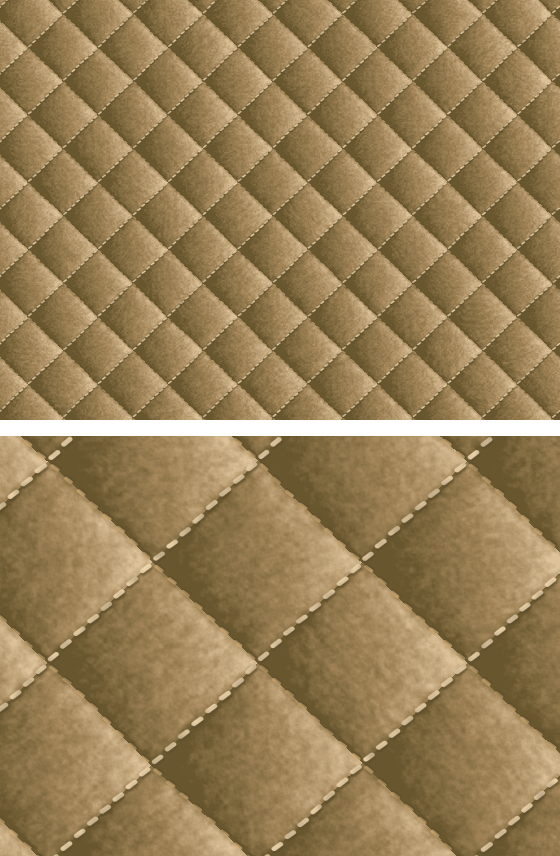
Top: the whole. Bottom: its middle third, enlarged.
This texture is drawn by a WebGL 2 fragment shader. Its source:

```glsl
#version 300 es
precision highp float;
// Quilted tan leather: puffed diamonds, eight across and about six and a quarter
// down, divided by stitched seams. Two diagonal coordinates give the lattice;
// pillow slopes light it, and layered noise adds grain, creases and wear.
uniform vec2 u_resolution;
out vec4 fragColor;

const vec2 PERIOD = vec2(0.1664, 0.1603);   // diamond width and height
const vec2 CROSSING = vec2(0.066, 0.887);   // one seam crossing
const float STITCHES = 8.0;                 // stitches per diamond side
const vec3 SHADOW = vec3(0.46, 0.38, 0.22);
const vec3 TAN = vec3(0.635, 0.52, 0.345);
const vec3 LIGHT = vec3(0.84, 0.73, 0.57);
const vec3 THREAD = vec3(0.88, 0.79, 0.64);

float hash(vec2 p) {
    return fract(sin(dot(p, vec2(127.1, 311.7))) * 43758.5453);
}

float noise(vec2 p) {
    vec2 i = floor(p), f = fract(p);
    f = f * f * (3.0 - 2.0 * f);
    return mix(mix(hash(i), hash(i + vec2(1, 0)), f.x),
               mix(hash(i + vec2(0, 1)), hash(i + vec2(1, 1)), f.x), f.y);
}

// Noise layers, centred on zero
float fbm(vec2 p) {
    float sum = 0.0, weight = 0.5;
    for (int i = 0; i < 4; i++) {
        sum += weight * (noise(p) - 0.5);
        p = mat2(1.6, 1.2, -1.2, 1.6) * p + 7.3;
        weight *= 0.55;
    }
    return sum;
}

// Slope of a puffed profile: gentle in the middle, steep at the seams
float pillowSlope(float x) {
    float s = 2.0 * x;
    return s * (0.58 + 0.42 * s * s);
}

// Coverage of a rounded dash centred on the origin
float dash(vec2 p, float halfLength, float radius, float blur) {
    p.x = max(abs(p.x) - halfLength, 0.0);
    return 1.0 - smoothstep(-blur, blur, length(p) - radius);
}

// Position within the nearest stitch: x along the seam, y across it
vec2 stitchSpace(float along, float across, float side, float density, float tilt) {
    float x = (fract(along * STITCHES) - 0.5) * side / STITCHES;
    float y = (across - round(across)) / density;
    return vec2(x, y + tilt * x);
}

// Leather tone ramp from shadow through tan to highlight
vec3 leather(float tone) {
    vec3 low = mix(SHADOW, TAN, clamp(tone * 2.2, -0.3, 1.0));
    return mix(low, LIGHT, clamp((tone - 0.4545) * 1.83, 0.0, 1.15));
}

void main() {
    vec2 p = gl_FragCoord.xy / u_resolution.y;
    float pixel = 1.0 / u_resolution.y;
    float density = length(1.0 / PERIOD);
    float side = 0.5 * length(PERIOD);

    // Diagonal lattice, with seams that wander slightly
    vec2 wander = vec2(noise(p * 22.0), noise(p * 22.0 + 31.0)) - 0.5;
    vec2 q = (p + 0.0025 * wander - CROSSING) / PERIOD;
    vec2 uv = vec2(q.x + q.y, q.x - q.y);
    vec2 cell = floor(uv);
    vec2 local = fract(uv) - 0.5;
    vec2 seam = (0.5 - abs(local)) / density;
    float nearest = min(seam.x, seam.y);

    // Puffed form lit from the upper right, uneven from diamond to diamond
    float uneven = hash(cell) - 0.5;
    vec2 bend = local + 0.12 * vec2(fbm(p * 30.0), fbm(p * 30.0 + 19.0));
    float tone = 0.33 + 0.56 * pillowSlope(bend.x) + 0.33 * pillowSlope(bend.y);
    tone += 0.07 * uneven;

    // Puckers running off the seams
    vec2 reach = exp(-seam * 80.0);
    float pucker = (noise(vec2(uv.y * 15.0, uv.x * 3.0)) - 0.5) * reach.x
                 + (noise(vec2(uv.x * 15.0, uv.y * 3.0)) - 0.5) * reach.y;
    tone += 0.30 * pucker;

    // Grain, creases turned differently in each diamond, and broad wear
    float angle = 6.2832 * hash(cell + 5.0);
    vec2 turned = mat2(cos(angle), sin(angle), -sin(angle), cos(angle)) * p;
    float crease = fbm(turned * vec2(75.0, 190.0) + 9.0 * cell);
    float grain = fbm(p * 250.0);
    tone += (0.26 + 0.15 * uneven) * crease + 0.46 * grain + 0.12 * fbm(p * 9.0);

    // Groove pressed in by the thread
    tone -= 0.34 * exp(-pow(nearest / 0.0036, 2.0));
    vec3 color = leather(tone);

    // Rising seams have pale thread; falling seams are finer and duller
    vec2 rising = stitchSpace(uv.x, uv.y, side, density, -0.12);
    vec2 falling = stitchSpace(uv.y, uv.x, side, density, -0.12);
    float blur = max(0.75 * pixel, 0.0005);
    float shade = dash(rising + vec2(0.0008, -0.0022), 0.0034, 0.0018, 2.0 * blur);
    shade = max(shade, dash(falling + vec2(0.0, -0.0016), 0.0030, 0.0014, 2.0 * blur));
    color = mix(color, SHADOW * 0.76, 0.5 * shade);
    float gloss = 0.88 + 0.22 * noise(p * 150.0);
    color = mix(color, THREAD * gloss, 0.9 * dash(rising, 0.0032, 0.0019, blur));
    color = mix(color, TAN * gloss * 1.2, 0.75 * dash(falling, 0.0026, 0.0014, blur));

    fragColor = vec4(clamp(color, 0.0, 1.0), 1.0);
}
```
